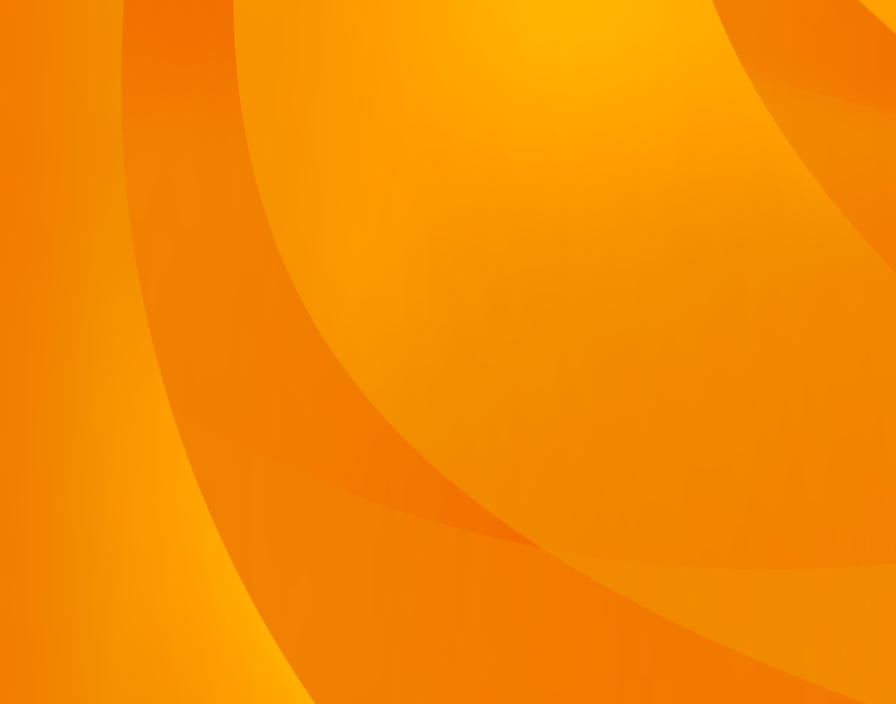
A Shadertoy shader for this background:

```glsl
// Arcs: centre (x, depth from the top) and radius, in canvas heights
const vec3 BAND_ARC = vec3(1.726, 0.116, 1.554);
const vec3 CROSS_ARC = vec3(1.0945, -0.8905, 1.70);

// Bowed edges: x at the top, then two bend factors
const vec3 PANEL_EDGE = vec3(0.3317, 0.45, 0.45);
const vec3 CORNER_EDGE = vec3(1.0116, 0.39, 0.73);

// Glows and shadow
const vec2 TOP_GLOW = vec2(0.80, 0.0);
const vec2 SIDE_GLOW = vec2(0.52, 0.36);
const vec2 BAND_TIP = vec2(0.773, 0.778);
const float TOP_GLOW_GAIN = 0.13;
const float SIDE_GLOW_GAIN = 0.03;
const float MOTTLE_GAIN = 0.008;

// Red level of the deep and bright oranges
const float DEEP_RED = 0.948;
const float BRIGHT_RED = 1.0;

float hash(vec2 p) {
    vec3 q = fract(vec3(p.xyx) * 0.1031);
    q += dot(q, q.yzx + 33.33);
    return fract((q.x + q.y) * q.z);
}

float valueNoise(vec2 p) {
    vec2 cell = floor(p), f = fract(p);
    f = f * f * (3.0 - 2.0 * f);
    float top = mix(hash(cell), hash(cell + vec2(1, 0)), f.x);
    float bottom = mix(hash(cell + vec2(0, 1)), hash(cell + vec2(1, 1)), f.x);
    return mix(top, bottom, f.y);
}

// Smooth coverage of the side where d is positive
float cover(float d) {
    float w = max(fwidth(d), 1e-5) * 0.75;
    return smoothstep(-w, w, d);
}

float insideArc(vec2 p, vec3 arc) {
    return arc.z - length(p - arc.xy);
}

float gauss(vec2 offset, vec2 size) {
    offset /= size;
    return exp(-dot(offset, offset));
}

// Each tone is the green level of an orange
float leftTone(vec2 p, float outside) {
    float glow = exp(-max(outside, 0.0) / 0.12) * smoothstep(0.2, 1.0, p.y);
    return 0.485 + 0.06 * smoothstep(0.0, 0.18, p.x) + 0.145 * glow;
}

float bandTone(vec2 p, float aboveCross) {
    float upper = 0.445 + 0.065 * smoothstep(0.0, 0.25, p.y);
    upper -= 0.09 * exp(-length(p - BAND_TIP) / 0.28);
    float lower = mix(0.505, 0.475, smoothstep(0.3, 1.0, p.x));
    return mix(lower, upper, aboveCross);
}

float panelTone(vec2 p, float aboveCross, float cornerSide) {
    float upper = 0.57 - 0.07 * smoothstep(0.35, 1.2, 0.7 * p.y + 0.4 * p.x);
    upper += TOP_GLOW_GAIN * gauss(p - TOP_GLOW, vec2(0.25, 0.24));
    upper += SIDE_GLOW_GAIN * gauss(p - SIDE_GLOW, vec2(0.10, 0.20));
    float rim = exp(-max(-cornerSide, 0.0) / 0.12);
    upper += 0.045 * rim * (1.0 - smoothstep(0.2, 0.42, p.y));
    return mix(0.54, upper, aboveCross);
}

float cornerTone(vec2 p, float cornerSide) {
    float upper = mix(0.50, 0.46, smoothstep(1.03, 1.27, p.x));
    float lower = mix(0.53, 0.475, smoothstep(0.15, 0.40, p.y));
    lower += 0.015 * exp(-max(cornerSide, 0.0) / 0.05);
    float fold = p.y - 0.124 - 0.264 * (p.x - 1.128);
    float softFold = smoothstep(-0.06, 0.06, fold);
    float tone = mix(upper, lower, mix(softFold, cover(fold), 0.3));
    return mix(tone, 0.62, cover(p.x - 1.219 - 1.1 * p.y));
}

void mainImage(out vec4 fragColor, in vec2 fragCoord) {
    // x to the right, y as depth below the top
    vec2 p = fragCoord / iResolution.y;
    p.y = 1.0 - p.y;

    // Signed sides of the edges
    float t = p.y;
    float bandSide = insideArc(p, BAND_ARC);
    float panelSide = p.x - PANEL_EDGE.x - t * t * (PANEL_EDGE.y + PANEL_EDGE.z * t * t);
    float cornerSide = p.x - CORNER_EDGE.x - t * (CORNER_EDGE.y + CORNER_EDGE.z * t);
    float aboveCross = cover(insideArc(p, CROSS_ARC));

    // Layers from back to front
    float tone = leftTone(p, -bandSide);
    tone = mix(tone, bandTone(p, aboveCross), cover(bandSide));
    tone = mix(tone, panelTone(p, aboveCross, cornerSide), cover(panelSide));
    tone = mix(tone, cornerTone(p, cornerSide), cover(cornerSide));

    // Faint upright mottling
    tone += MOTTLE_GAIN * (valueNoise(p * vec2(60.0, 14.0)) - 0.5);

    float red = mix(DEEP_RED, BRIGHT_RED, smoothstep(0.54, 0.62, tone));
    fragColor = vec4(red, tone, 0.0, 1.0);
}
```
